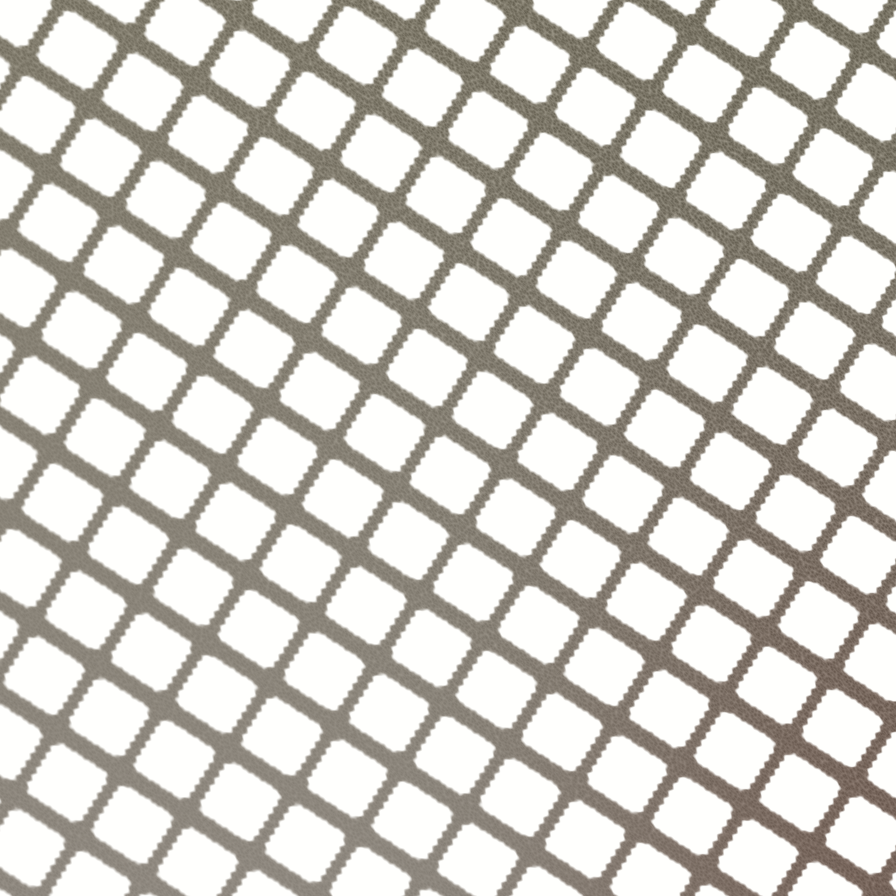
This texture is drawn by a WebGL 2 fragment shader. Its source:

```glsl
#version 300 es
precision highp float;
// Slanted woven mesh of grey-brown cords with square rounded openings on white.
uniform vec2 u_resolution;
out vec4 fragColor;

vec2 hash2(vec2 p) {
    p = vec2(dot(p, vec2(127.1, 311.7)), dot(p, vec2(269.5, 183.3)));
    return fract(sin(p) * 43758.55);
}

// Distance to the nearest scattered point, about 0 to 1.
float cellular(vec2 p) {
    vec2 base = floor(p);
    float nearest = 2.0;
    for (int y = -1; y <= 1; y++) {
        for (int x = -1; x <= 1; x++) {
            vec2 cell = base + vec2(x, y);
            nearest = min(nearest, length(cell + hash2(cell) - p));
        }
    }
    return nearest;
}

float roundedBox(vec2 p, vec2 halfSize, float radius) {
    vec2 d = abs(p) - halfSize + radius;
    return length(max(d, 0.0)) + min(max(d.x, d.y), 0.0) - radius;
}

void main() {
    vec2 uv = gl_FragCoord.xy / u_resolution;

    // Mesh axes: x runs along the wide cords, y along the thin ones.
    vec2 alongWide = normalize(vec2(0.56, -0.361));
    vec2 alongThin = vec2(-alongWide.y, alongWide.x);
    vec2 fromKnot = uv - vec2(0.4896, 0.5295);
    float pitch = 0.0867;
    vec2 mesh = vec2(dot(fromKnot, alongWide), dot(fromKnot, alongThin)) / pitch;

    // Twisted thin cords sway sideways; wide cords are only slightly uneven.
    vec2 bent = mesh;
    bent.x += 0.015 * sin(mesh.y * 56.5 + 1.3 * sin(mesh.x * 2.1));
    bent.y += 0.005 * sin(mesh.x * 29.0 + mesh.y * 3.0) + 0.004 * sin(mesh.x * 67.0);

    // Opening between the cords.
    vec2 local = fract(bent) - 0.5;
    float opening = roundedBox(local, vec2(0.418, 0.387), 0.13) * pitch;
    float blur = max(mix(0.0024, 0.0017, uv.x), 0.7 / u_resolution.y);
    float cord = smoothstep(-blur, blur, opening);

    // Greenish at the top, paler at lower left, reddish at lower right.
    vec3 cordColor = mix(vec3(0.565, 0.54, 0.505), vec3(0.515, 0.495, 0.435), uv.y);
    float redCorner = smoothstep(0.45, 1.0, uv.x) * (1.0 - smoothstep(0.0, 0.85, uv.y));
    cordColor = mix(cordColor, vec3(0.49, 0.41, 0.37), 0.8 * redCorner);
    cordColor -= 0.025 * smoothstep(0.3, 0.9, uv.x);

    // Slanted fibres and fine grain, strongest toward the upper right.
    float fibre = cellular(vec2(mesh.x * 19.0 + mesh.y * 9.0, mesh.y * 30.0)) - 0.5;
    float grain = cellular(uv * 240.0) - 0.5;
    float wear = mix(0.05, 0.16, smoothstep(0.4, 1.6, uv.x + uv.y));
    cordColor += wear * (fibre + 0.7 * grain);

    // Rounded shading: slightly paler rims around the openings.
    cordColor += 0.055 * (1.0 - smoothstep(0.0, 0.0045, opening));

    fragColor = vec4(mix(vec3(1.0, 1.0, 0.992), cordColor, cord), 1.0);
}
```
